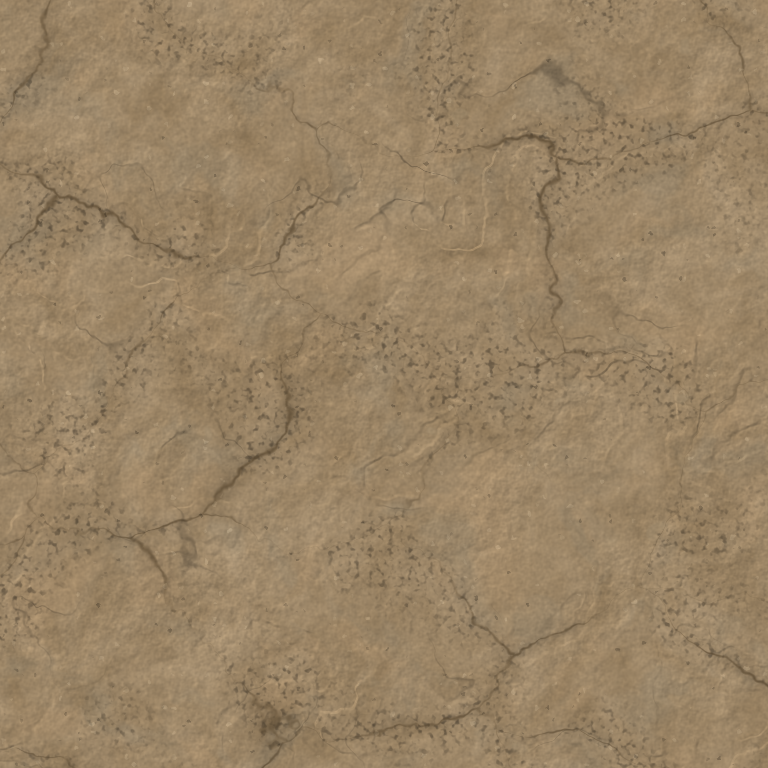
Give the GLSL for this texture, as a Shadertoy shader.

```glsl
vec2 hash2(vec2 p) {
    vec3 q = fract(p.xyx * vec3(0.1031, 0.1030, 0.0973));
    q += dot(q, q.yzx + 33.33);
    return fract((q.xx + q.yz) * q.zy);
}

float gradientNoise(vec2 p) {
    vec2 i = floor(p), f = p - i;
    vec2 u = f * f * f * (f * (f * 6.0 - 15.0) + 10.0);
    vec2 o = vec2(0.0, 1.0);
    float a = dot(hash2(i) * 2.0 - 1.0, f);
    float b = dot(hash2(i + o.yx) * 2.0 - 1.0, f - o.yx);
    float c = dot(hash2(i + o.xy) * 2.0 - 1.0, f - o.xy);
    float d = dot(hash2(i + o.yy) * 2.0 - 1.0, f - o.yy);
    return mix(mix(a, b, u.x), mix(c, d, u.x), u.y);
}

float fbm(vec2 p, int octaves) {
    float sum = 0.0, amp = 1.0;
    for (int i = 0; i < octaves; i++) {
        sum += amp * gradientNoise(p);
        p = mat2(1.6, 1.2, -1.2, 1.6) * p + 7.3;
        amp *= 0.5;
    }
    return sum;
}

vec2 warp(vec2 p) {
    vec2 broad = vec2(fbm(p * 5.0 + 3.1, 5), fbm(p * 5.0 + 41.7, 5));
    vec2 ragged = vec2(fbm(p * 32.0 + 15.0, 3), fbm(p * 32.0 + 64.0, 3));
    return p + 0.065 * broad + 0.009 * ragged;
}

// Distance to the nearest border between slabs
float slabBorder(vec2 p) {
    vec2 cell = floor(p), nearest = vec2(9.0);
    for (int k = 0; k < 9; k++) {
        vec2 g = cell + vec2(k % 3 - 1, k / 3 - 1);
        vec2 r = g + 0.1 + 0.8 * hash2(g + 20.0) - p;
        if (dot(r, r) < dot(nearest, nearest)) nearest = r;
    }
    float border = 9.0;
    for (int k = 0; k < 25; k++) {
        vec2 g = cell + vec2(k % 5 - 2, k / 5 - 2);
        vec2 r = g + 0.1 + 0.8 * hash2(g + 20.0) - p;
        vec2 d = r - nearest;
        if (dot(d, d) > 0.0001) border = min(border, dot(0.5 * (r + nearest), normalize(d)));
    }
    return border;
}

// Flaked ledges over a rough, grainy surface
float height(vec2 p) {
    vec2 w = warp(p);
    float level = fbm(w * 4.0 + 11.0, 4) * 4.0;
    float ledge = smoothstep(0.0, 0.2, fract(level)) - fract(level);
    float flaking = smoothstep(-0.25, 0.3, gradientNoise(p * 5.0 + 60.0));
    float rough = 0.6 + 0.8 * smoothstep(-0.3, 0.3, gradientNoise(w * 8.0 + 19.0));
    return 0.7 * ledge * flaking + 0.9 * fbm(w * 12.0, 3) + 0.75 * rough * fbm(p * 34.0 + 5.0, 4);
}

// Sparse rounded spots: x is coverage, y a random shade
vec2 spots(vec2 p, float scale, float density) {
    p = p * scale + 0.5 * vec2(gradientNoise(p * scale * 1.7), gradientNoise(p * scale * 1.7 + 9.0));
    vec2 cell = floor(p), rnd = hash2(cell + scale);
    float radius = 0.12 + 0.2 * rnd.y;
    float d = length(p - cell - 0.35 - 0.3 * hash2(cell + 71.0));
    float cover = 1.0 - smoothstep(radius - 0.12, radius + 0.05, d);
    return vec2(cover * step(rnd.x, density), rnd.y);
}

void mainImage(out vec4 fragColor, in vec2 fragCoord) {
    vec2 p = fragCoord / iResolution.y;
    vec2 w = warp(p);

    // Earth tones with greyish and ochre patches
    float tone = fbm(w * 5.0 + 25.0, 5);
    float mottle = fbm(w * 20.0 + 8.0, 5);
    vec3 color = vec3(0.612, 0.523, 0.401) + 0.045 * tone + 0.065 * mottle;
    float grey = smoothstep(0.05, 0.5, fbm(w * 11.0 + 90.0, 5));
    color = mix(color, vec3(0.575, 0.515, 0.42), 0.45 * grey);
    float ochre = smoothstep(0.05, 0.45, fbm(w * 10.0 + 130.0, 5));
    color = mix(color, vec3(0.665, 0.56, 0.425), 0.5 * ochre);

    // Light from the upper left
    float slope = height(p) - height(p + vec2(-0.0014, 0.0016));
    color *= 1.0 + 0.42 * clamp(slope, -0.45, 0.3);

    // Cracks of uneven width, with shaded and gritty edges
    float border = slabBorder(w * vec2(3.0, 3.8) + 2.0) / 3.4;
    float opening = smoothstep(-0.2, 0.35, gradientNoise(p * 5.0 + 14.0) + 0.4 * mottle);
    float core = 1.0 - smoothstep(0.0, 0.0015 + 0.003 * opening, border);
    float shade = exp(-border / 0.009) * opening;
    float grit = smoothstep(0.0, 0.55, fbm(p * 115.0 + 30.0, 2));
    float gritZone = smoothstep(0.0, 0.45, gradientNoise(w * 7.0 + 50.0) + 0.35 * exp(-border / 0.025));
    color *= 1.0 - 0.3 * grit * gritZone - 0.14 * shade;
    color = mix(color, vec3(0.36, 0.29, 0.195), core * (0.1 + 0.55 * opening));

    // Hairline fissures
    float fissure = 1.0 - smoothstep(0.0, 0.025, abs(fbm(w * 5.5 + 77.0, 3)));
    color *= 1.0 - 0.2 * fissure * smoothstep(0.0, 0.35, gradientNoise(p * 6.0 + 33.0));

    // Pebbles, pale flecks and dark pits
    vec2 pebble = spots(p, 24.0, 0.025);
    color = mix(color, vec3(0.63, 0.555, 0.44) + 0.04 * mottle, 0.45 * pebble.x);
    vec2 fleck = spots(p + 3.0, 95.0, 0.08);
    color += fleck.x * vec3(0.07, 0.07, 0.065) * fleck.y;
    vec2 pit = spots(p + 7.0, 120.0, 0.03);
    color *= 1.0 - 0.22 * pit.x * pit.y;

    // Fine grain
    color *= 1.0 + 0.09 * gradientNoise(p * 210.0) + 0.07 * gradientNoise(p * 120.0 + 4.0);
    fragColor = vec4(color, 1.0);
}
```
